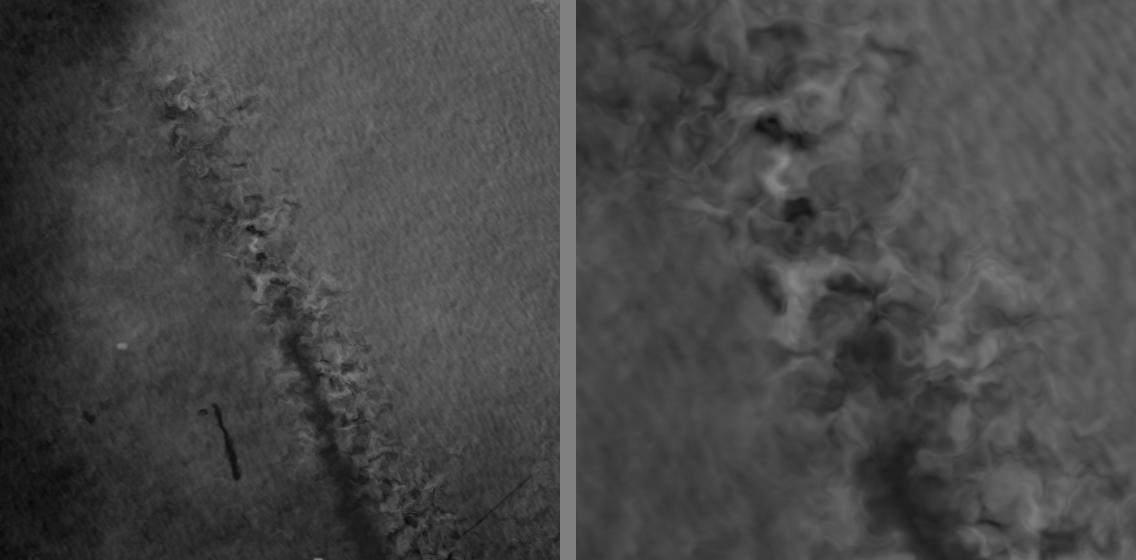
Left, the full canvas; right, a detail of the centre.
Write a WebGL 2 fragment shader that draws this texture.

```glsl
#version 300 es
precision highp float;
// A worn grey surface: a pale grainy plain meets a darker stained slope along
// a crumbling diagonal ridge. Cellular spot noise gives stains and embossed
// relief; tapered distance functions cut the groove, slit, scratches and pits.
uniform vec2 u_resolution;
out vec4 fragColor;

vec3 hash3(vec2 cell) {
  vec3 q = fract(cell.xyx * vec3(0.1031, 0.1030, 0.0973));
  q += dot(q, q.yxz + 33.33);
  return fract((q.xxy + q.yzz) * q.zyx);
}

// Sum of soft light and dark spots, one jittered in each cell
float spotNoise(vec2 p) {
  vec2 cell = floor(p);
  float sum = 0.0;
  for (int j = -1; j <= 1; j++)
    for (int i = -1; i <= 1; i++) {
      vec2 id = cell + vec2(i, j);
      vec3 h = hash3(id + 50.0);
      vec2 r = p - id - h.xy;
      float k = max(0.0, 1.0 - dot(r, r));
      sum += (2.0 * h.z - 1.0) * k * k;
    }
  return sum;
}

float layered(vec2 p, int octaves) {
  float sum = 0.0, amp = 1.0;
  for (int i = 0; i < octaves; i++) {
    sum += amp * spotNoise(p);
    p = mat2(1.6, 1.2, -1.2, 1.6) * p + 11.7;
    amp *= 0.65;
  }
  return sum;
}

// Directional difference: relief lit from one side
float emboss(vec2 p, vec2 light, int octaves) {
  return layered(p + light, octaves) - layered(p - light, octaves);
}

// Soft-edged stroke from a to b with radii ra and rb
float stroke(vec2 p, vec2 a, vec2 b, float ra, float rb, float soft) {
  vec2 ab = b - a;
  float t = clamp(dot(p - a, ab) / dot(ab, ab), 0.0, 1.0);
  float d = length(p - a - ab * t) - mix(ra, rb, t);
  return 1.0 - smoothstep(-soft, soft, d);
}

float glow(vec2 p, vec2 centre, vec2 size) {
  vec2 r = (p - centre) / size;
  return exp(-dot(r, r));
}

float ridgeX(float y) { return 0.72 - 0.45 * y; }

// Broad light: dark left edge and foot, pale plain beyond the ridge
float baseTone(vec2 p, float side) {
  float edge = p.x - 0.19 * smoothstep(0.74, 1.0, p.y);
  float slope = mix(0.11, 0.265, smoothstep(-0.02, 0.25, edge));
  slope *= mix(0.68, 1.0, smoothstep(0.0, 0.45, p.y));
  float plain = mix(0.17, 0.35, smoothstep(-0.12, 0.5, p.y));
  plain -= 0.025 * smoothstep(0.75, 1.05, p.x);
  return mix(slope, plain, smoothstep(-0.09, 0.05, side));
}

// Small dark hollows strewn along the ridge
float ridgePits(vec2 p) {
  float pits = 0.0;
  for (int i = 0; i < 40; i++) {
    vec3 h = hash3(vec2(i, 7));
    float y = mix(0.12, 0.88, h.x);
    vec2 c = vec2(ridgeX(y) + 0.16 * (h.y - 0.4), y);
    vec2 lean = vec2(0.016, -0.008) * (h.z - 0.3);
    pits = max(pits, stroke(p, c - lean, c + lean, 0.003, 0.006 * h.z, 0.008));
  }
  return pits;
}

void main() {
  vec2 p = gl_FragCoord.xy / u_resolution;
  vec2 ragged = p + 0.009 * vec2(layered(p * 36.0, 3), layered(p * 36.0 + 19.0, 3));
  vec2 drift = p + 0.03 * vec2(layered(p * 8.0, 3), layered(p * 8.0 + 5.0, 3));
  float side = (drift.x - ridgeX(drift.y)) / 1.1;
  float onPlain = smoothstep(-0.04, 0.08, side);
  float low = smoothstep(0.55, 0.3, p.y);

  // Stains and broad light
  float tone = baseTone(drift, side);
  tone += 0.035 * glow(p, vec2(0.22, 0.5), vec2(0.09, 0.12));
  tone *= 1.0 + mix(0.12, 0.045, onPlain) * layered(p * 11.0, 5);

  // Slanted fine grain and crumbled relief
  vec2 slant = mat2(0.85, -0.53, 0.53, 0.85) * p;
  float band = exp(-pow((side - 0.03 * low) / 0.085, 2.0)) * smoothstep(1.0, 0.82, p.y);
  float patches = smoothstep(0.72, 0.95, p.x) * smoothstep(0.15, 0.7, spotNoise(p * 7.0 + 3.0));
  float rough = mix(0.22, 0.2, onPlain) + 0.75 * band + 0.4 * patches;
  rough *= 0.75 + 0.5 * smoothstep(-0.4, 0.5, spotNoise(p * 14.0 + 8.0));
  tone += 0.07 * rough * emboss(ragged * vec2(44.0, 52.0), vec2(-0.22, 0.28), 3);
  tone += mix(0.014, 0.023, onPlain) * emboss(slant * vec2(125.0, 75.0), vec2(-0.3, 0.2), 2);
  tone += 0.016 * spotNoise(slant * vec2(95.0, 38.0)) * (1.0 - onPlain);

  // Shaded upper ridge, pale streaks, hollows
  tone -= 0.065 * glow(vec2(side, p.y), vec2(-0.04, 0.73), vec2(0.05, 0.16));
  tone += 0.05 * stroke(ragged, vec2(0.505, 0.62), vec2(0.445, 0.43), 0.006, 0.012, 0.018);
  tone += 0.03 * patches;
  tone *= 1.0 - 0.4 * ridgePits(ragged);

  // Groove, slit and scratches
  float groove = stroke(ragged, vec2(0.525, 0.39), vec2(0.68, -0.03), 0.008, 0.031, 0.02);
  tone = mix(tone, 0.095 + 0.15 * (tone - 0.2), 0.85 * groove);
  tone *= 1.0 - 0.4 * stroke(ragged, vec2(0.51, 0.48), vec2(0.54, 0.36), 0.014, 0.022, 0.025);
  float slit = stroke(mix(p, ragged, 0.4), vec2(0.386, 0.275), vec2(0.424, 0.148), 0.004, 0.007, 0.005);
  tone = mix(tone, 0.055, 0.9 * slit);
  float scratch = stroke(mix(p, ragged, 0.12), vec2(0.82, 0.037), vec2(0.948, 0.15), 0.0012, 0.002, 0.004);
  scratch = max(scratch, 0.7 * stroke(p, vec2(0.71, 0.05), vec2(0.78, 0.105), 0.002, 0.001, 0.004));
  tone *= 1.0 - 0.45 * scratch;

  // Single pits and bright specks
  float pit = stroke(ragged, vec2(0.148, 0.262), vec2(0.16, 0.25), 0.006, 0.010, 0.006);
  pit = max(pit, stroke(ragged, vec2(0.36, 0.267), vec2(0.363, 0.262), 0.006, 0.005, 0.006));
  pit = max(pit, 0.6 * stroke(ragged, vec2(0.178, 0.282), vec2(0.188, 0.27), 0.003, 0.005, 0.007));
  tone = mix(tone, 0.07, 0.85 * pit);
  tone += 0.2 * stroke(p, vec2(0.214, 0.382), vec2(0.222, 0.382), 0.005, 0.005, 0.004);
  tone += 0.35 * stroke(p, vec2(0.563, 0.0), vec2(0.573, 0.0), 0.003, 0.003, 0.003);

  fragColor = vec4(vec3(clamp(tone, 0.03, 0.75)), 1.0);
}
```
